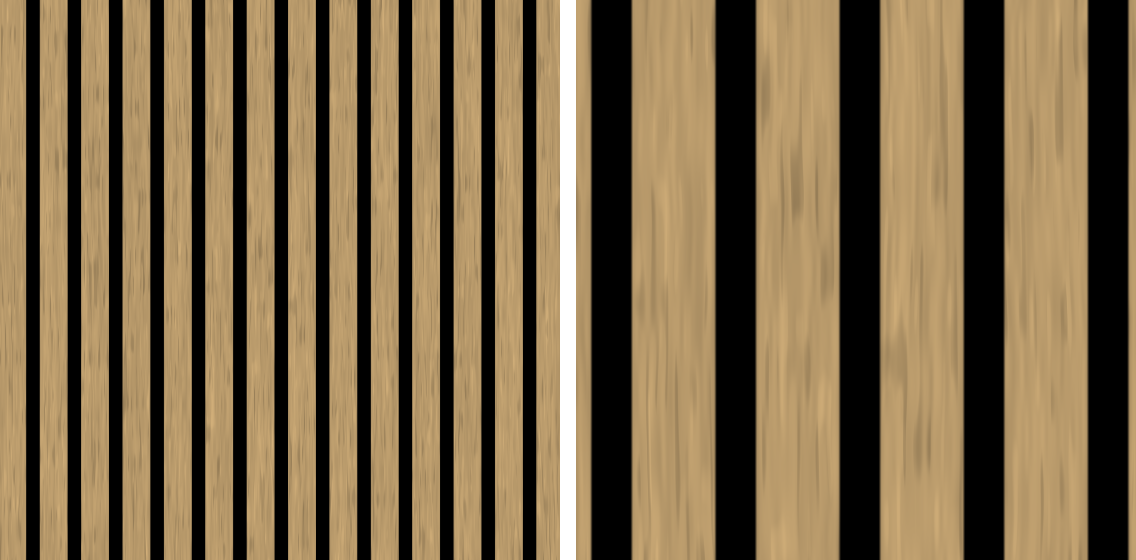
Left: the whole. Right: its middle third, enlarged.
Write a three.js fragment shader that draws this texture.

```glsl
varying vec2 vUv;

float hash(vec2 p) {
  vec3 q = fract(vec3(p.xyx) * 0.1031);
  q += dot(q, q.yzx + 33.33);
  return fract((q.x + q.y) * q.z);
}

float noise(vec2 p) {
  vec2 cell = floor(p);
  vec2 f = fract(p);
  f = f * f * (3.0 - 2.0 * f);
  float bottom = mix(hash(cell), hash(cell + vec2(1.0, 0.0)), f.x);
  float top = mix(hash(cell + vec2(0.0, 1.0)), hash(cell + vec2(1.0, 1.0)), f.x);
  return mix(bottom, top, f.y);
}

// Oak veneer with long fibres, fine streaks and short open pores
vec3 oak(vec2 p, float slat) {
  p += vec2(slat * 3.7 + 10.0, hash(vec2(slat + 20.0, 4.0)) * 9.0 + 2.0);
  p.x += 0.005 * (noise(p * vec2(14.0, 5.0)) - 0.5);
  p.x += 0.0015 * (noise(p * vec2(60.0, 28.0)) - 0.5);

  float bands = noise(p * vec2(75.0, 2.5)) - 0.5;
  float fibres = noise(p * vec2(230.0, 9.0)) - 0.5;
  float streaks = noise(p * vec2(430.0, 26.0)) - 0.5;
  float pores = smoothstep(0.68, 0.95, noise(p * vec2(340.0, 19.0) + 51.0));
  float flecks = smoothstep(0.72, 0.96, noise(p * vec2(310.0, 23.0) + 87.0));

  float shade = 1.0 + 0.05 * bands + 0.08 * fibres + 0.09 * streaks;
  shade += 0.06 * flecks - 0.13 * pores;
  return vec3(0.725, 0.605, 0.42) * shade;
}

void main() {
  // Thirteen dark gaps, the slats at both borders are cut
  float pitch = 0.0739;
  float position = (vUv.x - 0.0589) / pitch + 0.5;
  float slat = floor(position + 0.5);
  float gapDistance = abs(fract(position) - 0.5) * pitch;

  // Soft slat edge against the black backing
  float wood = smoothstep(0.0110, 0.0131, gapDistance);
  float edgeShade = mix(0.95, 1.0, smoothstep(0.0125, 0.0150, gapDistance));

  vec3 color = oak(vUv, slat) * edgeShade * wood;
  gl_FragColor = vec4(color, 1.0);
}
```
